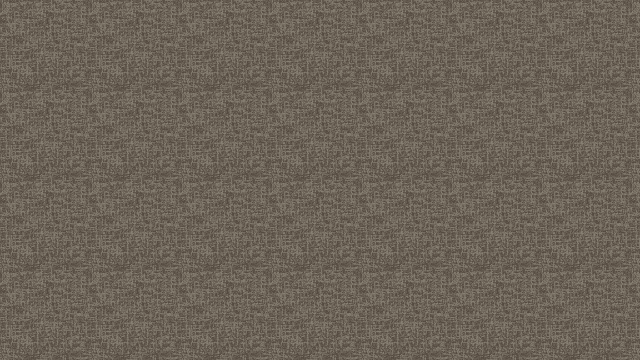
Give the GLSL for this texture, as a WebGL 2 fragment shader.

```glsl
#version 300 es
precision highp float;
// Woven upholstery: repeating square tiles of ragged light and dark thread dashes.
uniform vec2 u_resolution;
out vec4 outColor;

vec2 hash2(vec2 p) {
    vec3 q = fract(p.xyx * vec3(0.1031, 0.1030, 0.0973));
    q += dot(q, q.yzx + 33.33);
    return fract((q.xx + q.yz) * q.zy);
}

// Value noise that wraps after one tile of the given cell count.
float wrappedNoise(vec2 uv, vec2 cells) {
    vec2 p = uv * cells, i = floor(p), f = fract(p);
    f = f * f * (3.0 - 2.0 * f);
    float a = hash2(mod(i, cells)).x;
    float b = hash2(mod(i + vec2(1, 0), cells)).x;
    float c = hash2(mod(i + vec2(0, 1), cells)).x;
    float d = hash2(mod(i + vec2(1, 1), cells)).x;
    return mix(mix(a, b, f.x), mix(c, d, f.x), f.y);
}

// Cellular field: distance, in tile units, to one random dash per cell.
float dashField(vec2 uv, vec2 cells, vec2 halfSize, float seed) {
    vec2 p = uv * cells, cell = floor(p);
    float nearest = 1.0;
    for (int y = -1; y <= 1; y++) {
        for (int x = -1; x <= 1; x++) {
            vec2 id = cell + vec2(x, y);
            vec2 key = mod(id, cells) + seed;
            vec2 center = (id + hash2(key)) / cells;
            vec2 extent = halfSize * mix(vec2(0.5), vec2(1.25), hash2(key + 57.0));
            vec2 gap = abs(uv - center) - extent;
            nearest = min(nearest, max(gap.x, gap.y));
        }
    }
    return nearest;
}

void main() {
    // Four square tiles fill the height, about seven fill the width.
    vec2 uv = fract(gl_FragCoord.xy * 4.0 / u_resolution.y);
    float soft = max(1.5 / u_resolution.y, 0.002);

    // Ragged yarn edges and slow changes of density inside the tile.
    float fray = wrappedNoise(uv, vec2(80.0, 96.0)) - 0.5;
    vec2 turn = uv * 6.28318;
    float swell = sin(turn.x * 2.0 + 1.3 * sin(turn.y)) * sin(turn.y * 3.0 + 0.7)
                - 1.2 * smoothstep(0.88, 1.0, cos(turn.y - 0.3));
    float edge = fray * 0.012 - swell * 0.0015;

    // Light dashes run both ways; a few wider ones form patches.
    float upright = dashField(uv, vec2(24.0, 7.0), vec2(0.0075, 0.080), 3.0);
    float level = dashField(uv, vec2(7.0, 24.0), vec2(0.080, 0.0065), 131.0);
    float patches = dashField(uv, vec2(6.0, 9.0), vec2(0.045, 0.015), 211.0);
    float light = 1.0 - smoothstep(-soft, soft, min(min(upright, level), patches) + edge);

    // Dark dashes cut through them.
    float cutUpright = dashField(uv, vec2(16.0, 7.0), vec2(0.006, 0.055), 307.0);
    float cutLevel = dashField(uv, vec2(6.0, 14.0), vec2(0.055, 0.006), 401.0);
    float cut = 1.0 - smoothstep(-soft, soft, min(cutUpright, cutLevel) - edge);
    light *= 1.0 - 0.85 * cut;

    // Fine stitch grain over both yarns.
    float grain = wrappedNoise(uv, vec2(108.0)) - 0.5;
    float tone = mix(0.26, 0.74, light) + 0.72 * grain + 0.02 * swell;

    vec3 darkYarn = vec3(0.330, 0.290, 0.250);
    vec3 lightYarn = vec3(0.535, 0.505, 0.455);
    outColor = vec4(mix(darkYarn, lightYarn, clamp(tone, 0.0, 1.0)), 1.0);
}
```
